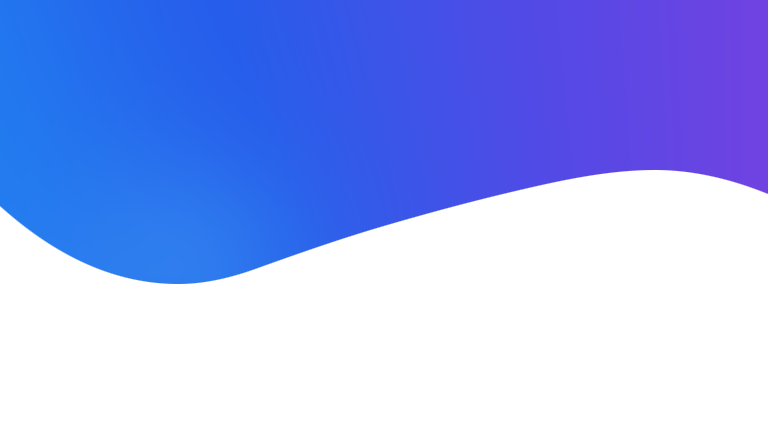
A Shadertoy shader for this background:

```glsl
// A blue to violet gradient field ending in a smooth wave over plain white.
// The wave is a chain of cubic Hermite spans; the field mixes colour stops
// along a tilted axis and adds a soft light in the wave's trough.

// Cubic through two knots, each given as (x, height, slope)
float hermite(float x, vec3 a, vec3 b) {
    float w = b.x - a.x;
    float t = (x - a.x) / w;
    float s = t * t * (3.0 - 2.0 * t);
    float bend = t * (1.0 - t) * (a.z * (1.0 - t) - b.z * t);
    return mix(a.y, b.y, s) + w * bend;
}

float waveHeight(float x) {
    vec3 knots[7] = vec3[7](
        vec3(0.0, 0.523, -1.6), vec3(0.232, 0.3426, 0.0),
        vec3(0.3333, 0.378, 0.64), vec3(0.5, 0.477, 0.52),
        vec3(0.6667, 0.556, 0.42), vec3(0.853, 0.6065, 0.0),
        vec3(1.0, 0.551, -0.72));
    float h = knots[0].y;
    for (int i = 0; i < 6; i++) {
        if (x >= knots[i].x) h = hermite(x, knots[i], knots[i + 1]);
    }
    return h;
}

vec3 fieldColor(vec2 uv) {
    // The colour axis tilts on the left and turns level toward the right
    float t = uv.x + 0.22 * (uv.y - 0.75) * (1.0 - uv.x);
    vec3 azure = vec3(0.13, 0.485, 0.94);
    vec3 cobalt = vec3(0.15, 0.365, 0.92);
    vec3 indigo = vec3(0.225, 0.335, 0.91);
    vec3 iris = vec3(0.32, 0.29, 0.90);
    vec3 violet = vec3(0.44, 0.26, 0.885);
    vec3 color = mix(azure, cobalt, smoothstep(-0.08, 0.36, t));
    color = mix(color, indigo, clamp((t - 0.33) / 0.17, 0.0, 1.0));
    color = mix(color, iris, clamp((t - 0.5) / 0.2, 0.0, 1.0));
    color = mix(color, violet, clamp((t - 0.7) / 0.3, 0.0, 1.0));

    // Soft light in the trough
    vec2 d = (uv - vec2(0.22, 0.38)) / vec2(0.17, 0.26);
    return mix(color, vec3(0.19, 0.505, 0.935), 0.85 * exp(-dot(d, d)));
}

void mainImage(out vec4 fragColor, in vec2 fragCoord) {
    vec2 uv = fragCoord / iResolution.xy;

    // Signed height above the wave, smoothed over about one pixel
    float above = uv.y - waveHeight(uv.x);
    float cover = clamp(above / fwidth(above) + 0.5, 0.0, 1.0);

    fragColor = vec4(mix(vec3(1.0), fieldColor(uv), cover), 1.0);
}
```
